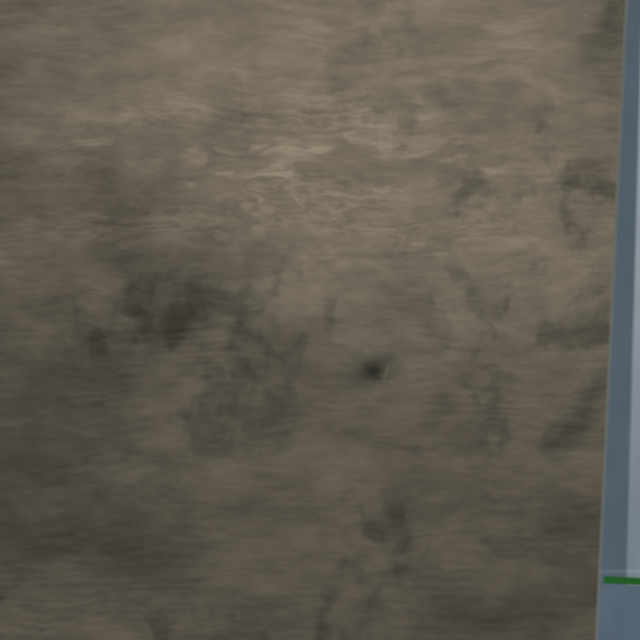
Give the GLSL for this texture, as a three.js fragment shader.

```glsl
varying vec2 vUv;

float hash(vec2 p) {
  vec3 q = fract(p.xyx * 0.1031);
  q += dot(q, q.yzx + 33.33);
  return fract((q.x + q.y) * q.z);
}

float noise(vec2 p) {
  vec2 i = floor(p), f = fract(p);
  f = f * f * (3.0 - 2.0 * f);
  return mix(mix(hash(i), hash(i + vec2(1.0, 0.0)), f.x),
             mix(hash(i + vec2(0.0, 1.0)), hash(i + 1.0), f.x), f.y);
}

float fbm(vec2 p) {
  float sum = 0.0, amp = 0.52;
  for (int i = 0; i < 5; i++) {
    sum += amp * noise(p);
    p = mat2(1.62, 0.22, -0.22, 1.62) * p * 1.25 + 17.3;
    amp *= 0.5;
  }
  return sum;
}

// Soft elliptical spot, rotated by angle
float spot(vec2 p, vec2 center, vec2 radius, float angle) {
  float c = cos(angle), s = sin(angle);
  vec2 d = mat2(c, -s, s, c) * (p - center) / radius;
  return exp(-dot(d, d));
}

vec3 wood(vec2 p) {
  vec2 warp = vec2(fbm(p * vec2(6.0, 10.0) + 3.0), fbm(p * vec2(5.0, 9.0) + 41.0)) - 0.5;
  vec2 w = p + warp * vec2(0.07, 0.05);

  // Broad light falling from the upper middle
  float light = 0.318 + 0.165 * spot(p, vec2(0.63, 0.94), vec2(0.58, 0.52), 0.0);

  // Cloudy stain, finer mottling and small upright smudges
  float stain = 0.34 * (fbm(w * vec2(4.0, 7.0) + 8.0) - 0.5);
  stain += 0.30 * (fbm(w * vec2(11.0, 19.0) + 60.0) - 0.5);
  stain += 0.15 * (fbm(w * vec2(34.0, 60.0) + 22.0) - 0.5);
  float patches = smoothstep(0.4, 0.7, noise(p * vec2(5.0, 6.0) + 12.0));
  float smudge = patches * smoothstep(0.5, 0.8, fbm(w * vec2(24.0, 17.0) + 90.0));
  stain -= 0.17 * smudge;

  // Wavy growth lines and short fibres
  float growth = p.y * 380.0 + 55.0 * fbm(p * vec2(2.5, 6.0) + 25.0);
  float grain = sin(growth) * 0.022 * smoothstep(0.35, 0.7, noise(p * vec2(6.0, 11.0) + 70.0));
  grain += 0.07 * (noise(w * vec2(14.0, 110.0)) - 0.5);
  grain += 0.07 * (noise(w * vec2(50.0, 230.0)) - 0.5);

  // Pale broken flecks and curls in the upper bands
  float band = spot(p, vec2(0.5, 0.72), vec2(0.6, 0.15), 0.0);
  float curl = sin(60.0 * fbm(w * vec2(7.0, 15.0) + 5.0));
  float fleck = smoothstep(0.5, 0.75, fbm(w * vec2(20.0, 48.0) + 33.0));
  float clusters = smoothstep(0.45, 0.75, noise(p * vec2(9.0, 17.0) + 51.0));
  float figure = band * (0.17 * fleck + 0.06 * clusters * curl);

  // Dark patches and the knot with its pale fork
  float dark = 0.20 * spot(w, vec2(0.915, 0.34), vec2(0.022, 0.07), -0.45);
  dark += 0.18 * spot(w, vec2(0.94, 0.945), vec2(0.025, 0.06), -0.4);
  dark += 0.08 * spot(w, vec2(0.31, 0.53), vec2(0.07, 0.04), 0.0);
  dark += 0.11 * spot(w, vec2(0.67, 0.845), vec2(0.10, 0.018), 0.0);
  dark += 0.10 * spot(w, vec2(0.13, 0.21), vec2(0.09, 0.08), 0.0);
  dark += 0.20 * spot(w, vec2(0.585, 0.43), vec2(0.036, 0.024), 0.3);
  dark += 0.30 * spot(p, vec2(0.585, 0.419), vec2(0.016, 0.010), -0.5);
  float fork = spot(p, vec2(0.603, 0.418), vec2(0.003, 0.011), -0.4);
  fork += 0.7 * spot(p, vec2(0.594, 0.414), vec2(0.008, 0.003), -0.5);

  float tone = light * (1.0 + stain + grain + figure - dark + 0.17 * fork);
  vec3 tint = mix(vec3(1.0, 0.937, 0.82), vec3(1.0, 0.915, 0.79), smoothstep(0.36, 0.5, tone));
  tint.r -= 0.03 * clamp(dark * 3.0 + smudge * 0.4, 0.0, 1.0);
  return tone * tint;
}

vec3 frame(vec2 p, float side) {
  vec3 steel = mix(vec3(0.31, 0.37, 0.41), vec3(0.32, 0.37, 0.41), p.y);
  vec3 pale = mix(vec3(0.46, 0.50, 0.54), vec3(0.56, 0.59, 0.62), smoothstep(0.1, 0.7, p.y));
  float inner = smoothstep(-0.004, 0.004, p.x - 0.976 - 0.027 * p.y);
  vec3 color = mix(steel, pale, inner);

  // Shaded foot, ledge and green stripe
  color = mix(color, vec3(0.33, 0.39, 0.44), 1.0 - smoothstep(0.082, 0.09, p.y));
  color += 0.05 * spot(p, vec2(1.0, 0.107), vec2(0.2, 0.003), 0.0);
  float stripe = 1.0 - smoothstep(0.003, 0.0075, abs(p.y - 0.093 + 0.05 * (p.x - 0.97)));
  color = mix(color, vec3(0.14, 0.35, 0.15), stripe * smoothstep(0.006, 0.011, side));
  return color * (0.98 + 0.04 * noise(p * vec2(60.0, 25.0)));
}

void main() {
  float side = vUv.x - 0.931 - 0.047 * vUv.y;
  vec3 color = mix(wood(vUv), frame(vUv, side), smoothstep(-0.002, 0.002, side));

  // Thin worn edge between board and frame
  float edge = 1.0 - smoothstep(0.001, 0.005, abs(side - 0.001));
  color = mix(color, vec3(0.42, 0.42, 0.38), 0.6 * edge);
  gl_FragColor = vec4(color, 1.0);
}
```
